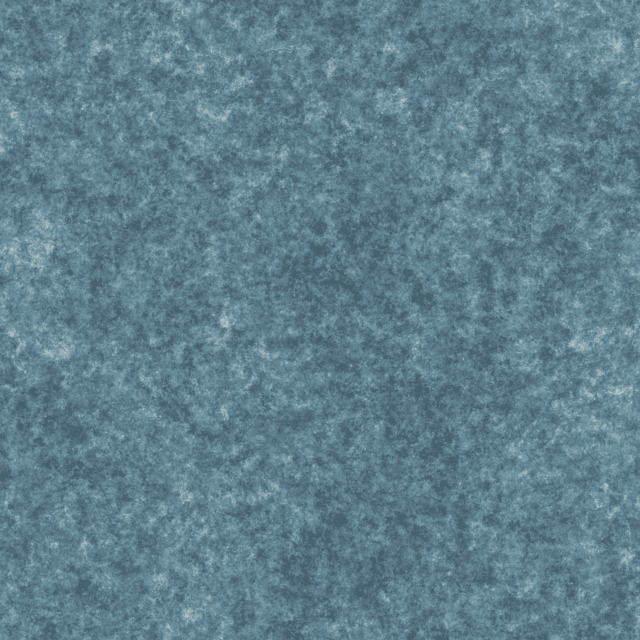
Give the GLSL for this texture, as a Shadertoy shader.

```glsl
// Weathered blue-grey plaster: soft clouds, fine mottling, broken veins and pale flecks.
#define CLOUD_SCALE 4.5
#define CLOUD_CONTRAST 2.7
#define GRAIN_SCALE 54.0
#define GRAIN_CONTRAST 7.6
#define VEIN_SCALE 19.0
#define VEIN_WARP 0.07
#define LIGHT_VEINS 1.5
#define DARK_VEINS 1.4
#define FLECK_SCALE 190.0
#define FLECK_DENSITY 0.03
#define TONE_BIAS 0.06

const vec3 DEEP  = vec3(0.27, 0.385, 0.435);
const vec3 DARK  = vec3(0.32, 0.44, 0.49);
const vec3 MID   = vec3(0.36, 0.49, 0.55);
const vec3 LIGHT = vec3(0.405, 0.55, 0.605);
const vec3 PALE  = vec3(0.475, 0.605, 0.65);
const vec3 CHALK = vec3(0.68, 0.76, 0.77);

float hash(vec2 p) {
    vec3 q = fract(vec3(p.xyx) * 0.1031);
    q += dot(q, q.yzx + 33.33);
    return fract((q.x + q.y) * q.z);
}

float noise(vec2 p) {
    vec2 cell = floor(p), f = fract(p);
    f = f * f * (3.0 - 2.0 * f);
    return mix(mix(hash(cell), hash(cell + vec2(1, 0)), f.x),
               mix(hash(cell + vec2(0, 1)), hash(cell + vec2(1, 1)), f.x), f.y);
}

// Four rotated octaves; gain sets how strong the small ones are.
float fbm(vec2 p, float gain) {
    const mat2 turn = mat2(1.62, 1.22, -1.22, 1.62);
    float sum = 0.0, total = 0.0, weight = 1.0;
    for (int i = 0; i < 4; i++) {
        sum += weight * noise(p);
        total += weight;
        weight *= gain;
        p = turn * p + 17.3;
    }
    return sum / total;
}

// Thin threads along the mid-level contours of the noise, at two sizes.
float veins(vec2 p) {
    float coarse = abs(2.0 * noise(p) - 1.0);
    float fine = abs(2.0 * noise(p.yx * 2.1 + 41.0) - 1.0);
    return max(1.0 - smoothstep(0.0, 0.2, coarse),
               0.85 * (1.0 - smoothstep(0.0, 0.28, fine)));
}

// Small scattered dots, one candidate per cell.
float flecks(vec2 uv, float density) {
    vec2 p = uv * FLECK_SCALE, cell = floor(p);
    vec2 jitter = vec2(hash(cell + 5.1), hash(cell + 9.7));
    float radius = mix(0.15, 0.36, hash(cell + 23.4));
    float blur = 0.5 * FLECK_SCALE / iResolution.y;
    float d = length(fract(p) - mix(vec2(0.38), vec2(0.62), jitter));
    float present = step(1.0 - density, hash(cell + 71.2));
    return present * (1.0 - smoothstep(radius - blur, radius + blur, d));
}

// Palette ramp: -2 deep, -1 dark, 0 mid, 1 light, 2 pale, 4 chalk.
vec3 ramp(float tone) {
    vec3 color = mix(DEEP, DARK, clamp(tone + 2.0, 0.0, 1.0));
    color = mix(color, MID, clamp(tone + 1.0, 0.0, 1.0));
    color = mix(color, LIGHT, clamp(tone, 0.0, 1.0));
    color = mix(color, PALE, clamp(tone - 1.0, 0.0, 1.0));
    return mix(color, CHALK, clamp((tone - 2.0) * 0.5, 0.0, 1.0));
}

void mainImage(out vec4 fragColor, in vec2 fragCoord) {
    vec2 uv = fragCoord / iResolution.y;

    // Broad clouds and fine mottling
    float cloud = fbm(uv * CLOUD_SCALE + 3.7, 0.7) - 0.5;
    float grain = fbm(uv * GRAIN_SCALE + 60.0, 0.96) - 0.5;
    float tone = TONE_BIAS + CLOUD_CONTRAST * cloud + GRAIN_CONTRAST * grain;

    // Jagged veins that fade in and out in patches
    vec2 bend = vec2(fbm(uv * 21.0 + 7.0, 0.75), fbm(uv * 21.0 + 87.0, 0.75)) - 0.5;
    vec2 bent = (uv + VEIN_WARP * bend) * VEIN_SCALE;
    float patches = fbm(uv * 7.0 + 130.0, 0.7);
    float broken = clamp(0.6 + 3.0 * grain, 0.0, 1.0);
    float worn = clamp(0.6 - 3.0 * grain, 0.0, 1.0);
    tone += LIGHT_VEINS * veins(bent) * broken * smoothstep(0.38, 0.6, patches);
    tone -= DARK_VEINS * veins(bent + 210.0) * worn * smoothstep(0.62, 0.4, patches);

    // Chalky flecks gathered where the surface is pale
    float gather = smoothstep(0.5, 0.72, fbm(uv * 6.0 + 300.0, 0.6));
    tone += 1.7 * flecks(uv, FLECK_DENSITY * (0.15 + 2.5 * gather));

    fragColor = vec4(ramp(tone), 1.0);
}
```
